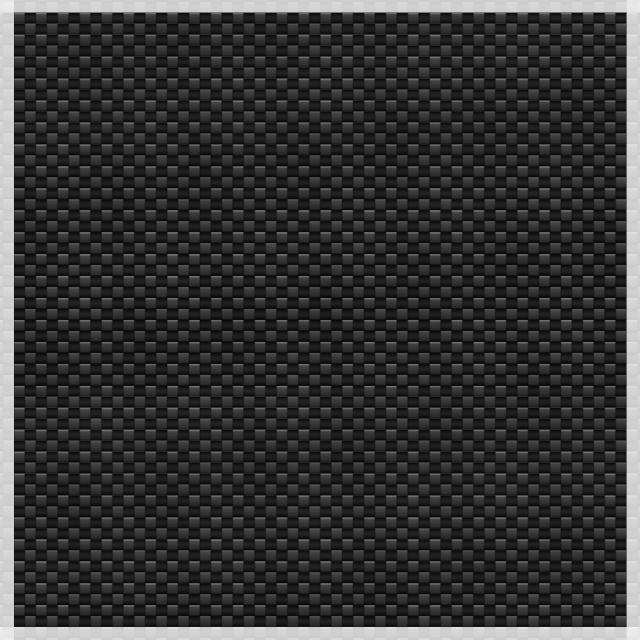
Reproduce this texture procedurally as a WebGL 1 fragment shader.

```glsl
precision highp float;

uniform vec2 u_resolution;

const float PI = 3.14159265;
const float CELLS = 56.0;                      // squares along each side of the panel
const vec2 PANEL_MIN = vec2(0.0218, 0.0205);
const vec2 PANEL_MAX = vec2(0.9790, 0.9805);
const float FRAME_OPACITY = 0.79;              // white veil over the margins
const float CORNER_OPACITY = 0.50;             // second veil where margins cross
const float RAISED_LOW = 0.145;                // raised square, lower edge
const float RAISED_HIGH = 0.285;               // raised square, upper edge
const float SUNK_EDGE = 0.035;
const float SUNK_RIDGE = 0.130;
const float GLINT_STRONG = 0.42;
const float GLINT_WEAK = 0.31;
const float GLINT_CENTER = 0.91;
const float GLINT_WIDTH = 0.09;
const float SIDE_WIDTH = 0.13;
const float SIDE_SHADE = 0.76;
const float SHEEN = 0.035;

// Raised square: vertical gradient with a glint along its top edge.
float raisedTone(vec2 local, float strongRow, float aa) {
  float tone = mix(RAISED_LOW, RAISED_HIGH, local.y);
  float glint = mix(GLINT_WEAK, GLINT_STRONG, strongRow);
  float line = 1.0 - smoothstep(0.0, GLINT_WIDTH + aa, abs(local.y - GLINT_CENTER));
  tone = mix(tone, glint, line);
  return tone * mix(0.7, 1.0, smoothstep(0.0, 0.14, local.y));
}

// Sunken square: a rounded horizontal thread between dark grooves.
float sunkTone(vec2 local) {
  float ridge = pow(max(sin(PI * local.y), 0.0), 1.5);
  return mix(SUNK_EDGE, SUNK_RIDGE, ridge);
}

float weave(vec2 cell, float aa) {
  vec2 local = fract(cell);
  vec2 id = floor(cell);
  vec2 edge = 0.5 - abs(local - 0.5);

  // Checkerboard with softened seams
  vec2 seam = clamp(edge / aa, 0.0, 1.0);
  float parity = mod(id.x + id.y, 2.0) * 2.0 - 1.0;
  float raised = 0.5 + 0.5 * parity * seam.x * seam.y;

  float strongRow = mod(id.y, 2.0);
  float tone = mix(sunkTone(local), raisedTone(local, strongRow, aa), raised);
  tone *= mix(SIDE_SHADE, 1.0, smoothstep(0.0, SIDE_WIDTH, edge.x));

  // Slow drift in brightness from square to square
  float drift = sin(id.x * 0.71 + id.y * 0.13) + sin(id.y * 0.47 - id.x * 0.09);
  return tone * (1.0 + SHEEN * drift);
}

void main() {
  vec2 p = gl_FragCoord.xy / u_resolution;
  vec2 pixel = 1.0 / u_resolution;
  vec2 cellScale = CELLS / (PANEL_MAX - PANEL_MIN);
  float aa = clamp(0.6 * max(pixel.x * cellScale.x, pixel.y * cellScale.y), 0.02, 0.5);

  float tone = weave((p - PANEL_MIN) * cellScale, aa);

  // Pale frame, lighter still at the corners
  vec2 outside = max(PANEL_MIN - p, p - PANEL_MAX);
  vec2 veil = smoothstep(-0.5 * pixel, 0.5 * pixel, outside);
  tone = mix(tone, 1.0, FRAME_OPACITY * max(veil.x, veil.y));
  tone = mix(tone, 1.0, CORNER_OPACITY * veil.x * veil.y);

  gl_FragColor = vec4(vec3(tone), 1.0);
}
```
